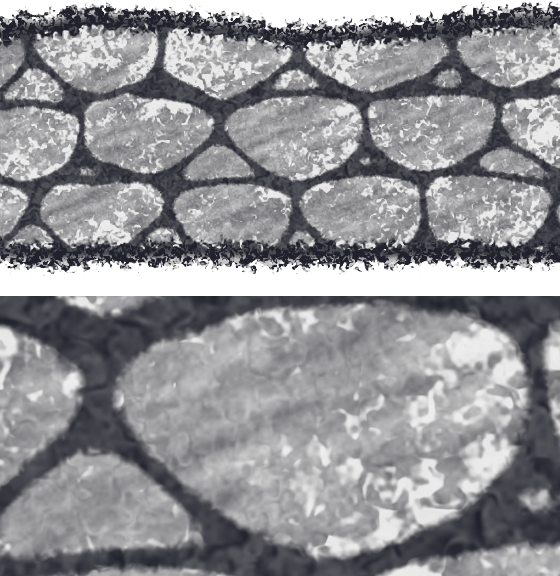
Top: the whole. Bottom: its middle third, enlarged.
A Shadertoy shader for this texture:

```glsl
const vec2  STONE_SIZE    = vec2(0.49, 0.28);
const float WALL_BASE     = 0.10;
const float STRETCH       = 1.6;
const float JOINT_WIDTH   = 0.012;
const float CORNER_ROUND  = 0.065;
const float STONE_TONE    = 0.60;
const float FLAKE_TONE    = 0.95;
const float JOINT_TONE    = 0.22;
const float CHARCOAL_TONE = 0.13;
const float FLAKE_SCALE   = 62.0;
const float BAND_HEIGHT   = 0.075;

float hash(vec2 p) {
    vec3 q = fract(vec3(p.xyx) * 0.1031);
    q += dot(q, q.yzx + 33.33);
    return fract((q.x + q.y) * q.z);
}

float noise(vec2 p) {
    vec2 i = floor(p), f = fract(p);
    f = f * f * (3.0 - 2.0 * f);
    return mix(mix(hash(i), hash(i + vec2(1, 0)), f.x),
               mix(hash(i + vec2(0, 1)), hash(i + vec2(1, 1)), f.x), f.y);
}

float fbm(vec2 p) {
    float sum = 0.0, amp = 0.53;
    for (int i = 0; i < 4; i++) {
        sum += amp * noise(p);
        p = mat2(0.8, 0.6, -0.6, 0.8) * p * 2.05 + 17.3;
        amp *= 0.5;
    }
    return sum;
}

// Crumbly grain: noise displaced by itself
float grainNoise(vec2 p) {
    vec2 warp = vec2(noise(p * 0.8 + 31.0), noise(p * 0.8 + 74.0));
    return 0.7 * noise(p + 2.2 * warp) + 0.3 * noise(p * 2.1 + 9.0);
}

float smoothMin(float a, float b, float k) {
    float h = max(k - abs(a - b), 0.0) / k;
    return min(a, b) - h * h * k * 0.25;
}

// Seed of a large stone (kind 0) or of a pebble at its corner (kind 1):
// stretched position in xy, power weight in z
vec3 seedNear(vec2 p, int k) {
    int kind = k / 9, n = k % 9;
    float row = floor((p.y - WALL_BASE) / STONE_SIZE.y) + float(n / 3 - 1);
    float shift = 0.5 * mod(row, 2.0) + 0.18;
    float column = floor(p.x / STONE_SIZE.x - shift) + float(n % 3 - 1);
    vec2 id = vec2(column, row) + 20.0 + 40.0 * float(kind);
    vec2 jitter = vec2(hash(id), hash(id + 7.7)) - 0.5;
    vec2 local = kind == 0 ? 0.5 + jitter * vec2(0.34, 0.22)
                           : vec2(0.0, 0.11) + jitter * 0.12;
    vec2 seed = (vec2(column + shift, row) + local) * STONE_SIZE;
    seed.y += WALL_BASE;
    float weight = kind == 0 ? 0.006 * (hash(id + 3.1) - 0.5)
                             : mix(-0.027, -0.012, hash(id + 5.3));
    return vec3(seed / vec2(STRETCH, 1.0), weight);
}

// Distance from the nearest joint, rounded where joints meet
float jointDistance(vec2 p) {
    vec2 q = p / vec2(STRETCH, 1.0);
    vec3 own = vec3(0.0);
    float ownPower = 1e5;
    for (int k = 0; k < 18; k++) {
        vec3 s = seedNear(p, k);
        float power = dot(q - s.xy, q - s.xy) - s.z;
        if (power < ownPower) { ownPower = power; own = s; }
    }
    float d = 0.2;
    for (int k = 0; k < 18; k++) {
        vec3 s = seedNear(p, k);
        vec2 toward = s.xy - own.xy;
        if (dot(toward, toward) < 1e-5) continue;
        float power = dot(q - s.xy, q - s.xy) - s.z;
        float slope = 2.0 * length(toward / vec2(STRETCH, 1.0));
        d = smoothMin(d, (power - ownPower) / slope, CORNER_ROUND);
    }
    return d;
}

// Rubbed charcoal border; depth runs from 0 at the paper to 1 at the stones
float rubBand(float tone, float depth, float grain, float fine) {
    float ragged = depth + (grain - 0.5) * 0.9;
    float core = smoothstep(0.2, 0.65, depth);
    float speck = smoothstep(0.42, 0.72, fine) * (1.0 - 0.75 * core);
    float ink = 1.0 - smoothstep(0.85, 1.15, ragged);
    tone = mix(tone, mix(CHARCOAL_TONE, 0.78, speck), ink);
    return mix(1.0, tone, smoothstep(-0.1, 0.1, ragged));
}

void mainImage(out vec4 fragColor, in vec2 fragCoord) {
    vec2 p = fragCoord / iResolution.y;
    float grain = grainNoise(p * FLAKE_SCALE);
    float fine = grainNoise(p * FLAKE_SCALE * 1.5 + 50.0);

    // Stone faces with slanted strokes and chalky flakes
    vec2 wobble = vec2(fbm(p * 9.0), fbm(p * 9.0 + 40.0)) - 0.5;
    float d = jointDistance(p + 0.035 * wobble);
    vec2 along = mat2(0.92, -0.39, 0.39, 0.92) * p;
    float strokes = fbm(along * vec2(9.0, 34.0));
    float patches = fbm(along * vec2(5.0, 8.0) + 12.0);
    float rim = exp(-max(d - JOINT_WIDTH, 0.0) / 0.025);
    float tone = STONE_TONE + 0.36 * (strokes - 0.5) + 0.22 * (fine - 0.5);
    float cover = grain + 1.1 * (patches - 0.5) + 0.16 * rim;
    tone = mix(tone, FLAKE_TONE, 0.9 * smoothstep(0.54, 0.86, cover));

    // Dark joints with a soft smudged edge
    float line = d + 0.008 * (fine - 0.5);
    float joint = 1.0 - smoothstep(JOINT_WIDTH * 0.45, JOINT_WIDTH * 1.5, line);
    tone = mix(tone, JOINT_TONE + 0.25 * (grain - 0.5), joint * 0.95);

    // Charcoal borders on white paper
    float top = 0.94 + 0.03 * cos(4.25 * (p.x - 0.42)) + 0.025 * (fbm(p.xx * 6.0) - 0.5);
    float bottom = 0.05 + 0.03 * (fbm(p.xx * 5.0 + 8.0) - 0.5);
    tone = rubBand(tone, (top - p.y) / BAND_HEIGHT, grain, fine);
    tone = rubBand(tone, (p.y - bottom) / BAND_HEIGHT, grain, fine);

    float shade = 1.0 - tone;
    fragColor = vec4(clamp(vec3(tone) + vec3(0.0, 0.0, 0.06) * shade * shade, 0.0, 1.0), 1.0);
}
```
